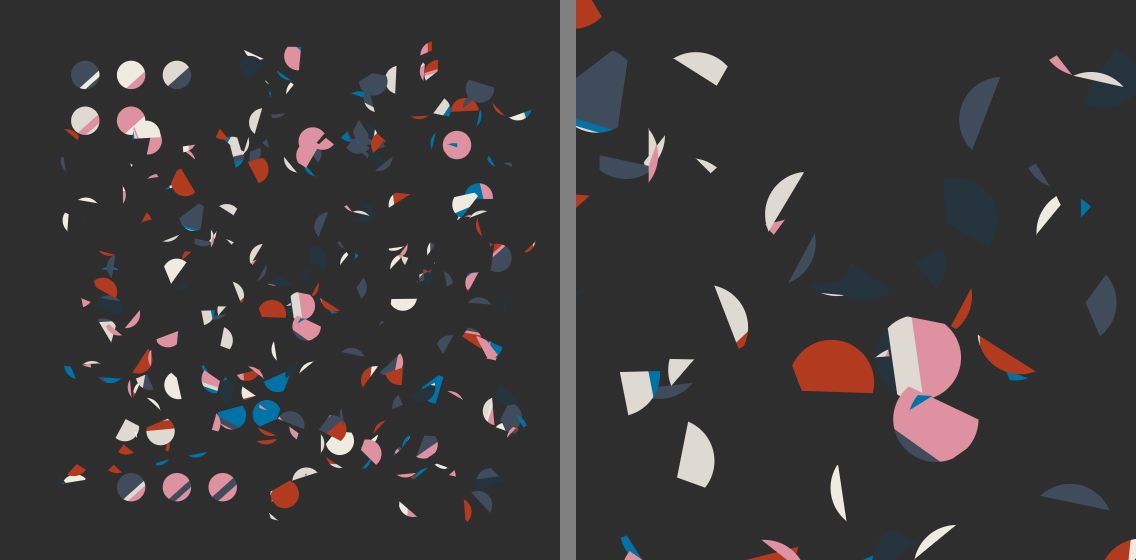
Left: the whole. Right: its middle third, enlarged.
Write a WebGL 1 fragment shader that draws this pattern.

```glsl
precision highp float;
// Draws a ten by ten grid of banded discs, most of them shattered into drifting shards.

uniform vec2 u_resolution;

const vec2 GRID_ORIGIN = vec2(0.1523, 0.130);  // centre of the lower left disc
const float GRID_STEP = 0.0818;
const float LAST_CELL = 9.0;
const float DISC_RADIUS = 0.31;                // in grid steps
const float BAND_ANGLE = -0.84;
const int SHARDS = 3;

const vec3 CHARCOAL = vec3(0.18, 0.18, 0.18);
const vec3 CREAM = vec3(0.94, 0.92, 0.88);
const vec3 STONE = vec3(0.87, 0.85, 0.82);
const vec3 PINK = vec3(0.87, 0.57, 0.63);
const vec3 RUST = vec3(0.70, 0.23, 0.12);
const vec3 BLUE = vec3(0.0, 0.45, 0.65);
const vec3 SLATE = vec3(0.25, 0.30, 0.36);
const vec3 NAVY = vec3(0.145, 0.20, 0.24);

float hash(vec2 cell, float salt) {
  return fract(sin(dot(vec3(cell, salt), vec3(12.989, 78.233, 37.719))) * 43758.5);
}

vec2 hashSigned(vec2 cell, float salt) {
  return 2.0 * vec2(hash(cell, salt), hash(cell, salt + 0.37)) - 1.0;
}

vec2 direction(float angle) {
  return vec2(cos(angle), sin(angle));
}

vec2 rotate(vec2 p, float angle) {
  vec2 d = direction(angle);
  return vec2(d.x * p.x - d.y * p.y, d.y * p.x + d.x * p.y);
}

// Weighted choice of a paint colour
vec3 paint(float pick) {
  if (pick < 0.12) return CREAM;
  if (pick < 0.25) return STONE;
  if (pick < 0.45) return PINK;
  if (pick < 0.59) return RUST;
  if (pick < 0.72) return BLUE;
  if (pick < 0.89) return SLATE;
  return NAVY;
}

float coverage(float dist, float pixel) {
  return clamp(0.5 - dist / pixel, 0.0, 1.0);
}

// 0 for the whole discs near the two left corners, 1 elsewhere
float looseness(vec2 cell) {
  float topCorner = cell.x + 1.3 * (LAST_CELL - cell.y) - 2.4;
  float bottomRow = abs(cell.x - 2.0) + 3.0 * cell.y - 1.5;
  return step(0.0, min(topCorner, bottomRow));
}

// Centre of a shard, in grid steps
vec2 shardCentre(vec2 cell, float salt, float loose) {
  vec2 drift = 0.55 * hashSigned(cell, 1.0);
  vec2 scatter = 0.5 * hashSigned(cell, salt + 2.0);
  vec2 pull = 0.05 * (0.5 * LAST_CELL - cell);
  return cell + loose * (drift + scatter + pull);
}

// Unit disc trimmed by two straight cuts
float shardDistance(vec2 q, vec2 cell, float salt, float loose) {
  float disc = length(q) - 1.0;
  float size = hash(cell, salt + 3.0);
  float angle = 6.2832 * hash(cell, salt + 4.0);
  float turn = mix(0.6, 2.6, hash(cell, salt + 5.0));
  float firstCut = dot(q, direction(angle)) - mix(-0.8, 1.0, size * size * size);
  float secondCut = dot(q, direction(angle + turn)) - mix(-0.3, 1.1, hash(cell, salt + 6.0));
  return mix(disc, max(disc, max(firstCut, secondCut)), loose);
}

// Up to three parallel bands of colour
vec3 bandedPaint(vec2 q, vec2 cell, float salt, float loose, float pixel) {
  float across = dot(q, direction(BAND_ANGLE));
  float firstEdge = mix(0.0, 0.5 + loose, hash(cell, salt + 7.0));
  float secondEdge = firstEdge + mix(0.1, 0.8, hash(cell, salt + 8.0));
  float mainPick = hash(cell, salt + 9.0) * mix(0.85, 1.0, loose);
  vec3 color = paint(hash(cell, salt + 11.0));
  color = mix(color, paint(hash(cell, salt + 10.0)), coverage(across - secondEdge, pixel));
  return mix(color, paint(mainPick), coverage(across - firstEdge, pixel));
}

void main() {
  float side = min(u_resolution.x, u_resolution.y);
  vec2 canvas = (gl_FragCoord.xy - 0.5 * u_resolution) / side + 0.5;
  vec2 p = (canvas - GRID_ORIGIN) / GRID_STEP;
  vec2 nearest = floor(p + 0.5);
  float pixel = 1.0 / (side * GRID_STEP * DISC_RADIUS);
  vec3 color = CHARCOAL;

  // Shards from every cell close enough to reach this point
  for (int y = -2; y <= 2; y++) {
    for (int x = -2; x <= 2; x++) {
      vec2 cell = nearest + vec2(float(x), float(y));
      vec2 inside = step(vec2(0.0), cell) * step(cell, vec2(LAST_CELL));
      if (inside.x * inside.y < 0.5) continue;
      float loose = looseness(cell);

      for (int k = 0; k < SHARDS; k++) {
        if (k > 0 && loose < 0.5) continue;
        float salt = 20.0 * float(k + 1);
        vec2 q = (p - shardCentre(cell, salt, loose)) / DISC_RADIUS;
        if (length(q) > 1.0 + pixel) continue;
        if (loose > 0.5 && hash(cell, salt + 12.0) < 0.13) continue;
        q = rotate(q, loose * 6.2832 * hash(cell, salt + 13.0));
        float shape = coverage(shardDistance(q, cell, salt, loose), pixel);
        color = mix(color, bandedPaint(q, cell, salt, loose, pixel), shape);
      }
    }
  }
  gl_FragColor = vec4(color, 1.0);
}
```
